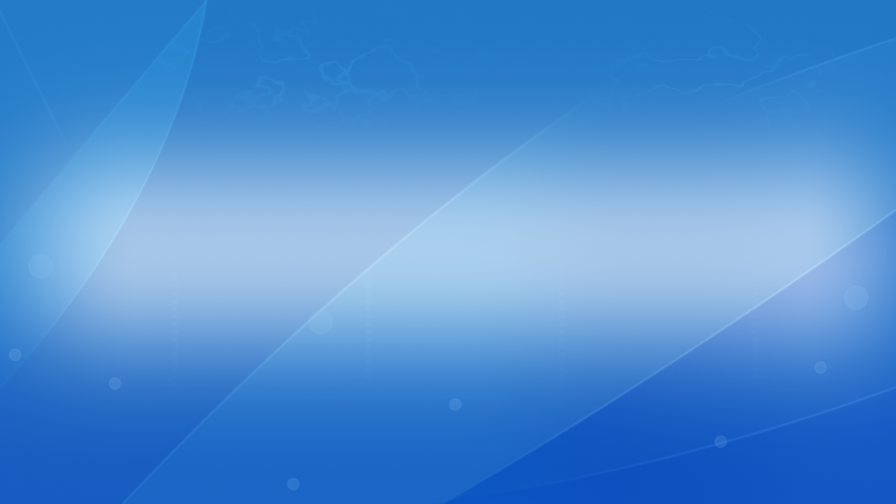
Write a WebGL 1 fragment shader that draws this background.

```glsl
precision highp float;
// Soft blue backdrop: a pale horizontal glow crossed by large translucent
// curved sheets with bright rims, faint map-like wisps and floating discs.
// Sheets are signed offsets from parabolas, measured downward from the top.
uniform vec2 u_resolution;

float hash(vec2 p) {
  vec3 q = fract(vec3(p.xyx) * 0.1031);
  q += dot(q, q.yzx + 33.33);
  return fract((q.x + q.y) * q.z);
}

float noise(vec2 p) {
  vec2 i = floor(p), f = fract(p);
  f = f * f * (3.0 - 2.0 * f);
  return mix(mix(hash(i), hash(i + vec2(1.0, 0.0)), f.x),
             mix(hash(i + vec2(0.0, 1.0)), hash(i + vec2(1.0, 1.0)), f.x), f.y);
}

float fbm(vec2 p) {
  float sum = 0.0, amp = 0.5;
  for (int i = 0; i < 4; i++) {
    sum += amp * noise(p);
    p = p * 2.03 + 7.1;
    amp *= 0.5;
  }
  return sum;
}

float side(float d) {
  float aa = 1.0 / u_resolution.y;
  return smoothstep(-aa, aa, d);
}

float rim(float d) {
  return exp(-pow(d / 0.0025, 2.0));
}

float disc(vec2 p, vec2 center, float radius) {
  float d = radius - length(p - center);
  return side(d) * (0.8 + 0.4 * rim(d));
}

void main() {
  // x and y in canvas heights, y pointing down
  vec2 p = gl_FragCoord.xy / u_resolution.y;
  p.y = 1.0 - p.y;
  float width = u_resolution.x / u_resolution.y;
  p.x *= 1.7778 / width;
  float fromRight = 1.7778 - p.x;

  // Deep background and the pale central band
  vec3 color = mix(vec3(0.135, 0.47, 0.775), vec3(0.09, 0.365, 0.755),
                   smoothstep(0.42, 0.96, p.y));
  float band = exp(-pow(abs(p.y - 0.495) / 0.215, 2.2));
  band *= smoothstep(-0.15, 0.28, p.x) * smoothstep(-0.17, 0.2, fromRight);
  color = mix(color, vec3(0.65, 0.775, 0.91), band);

  // Left sail, bounded by a curved right edge and a slanted upper edge
  float sailRight = 0.41 - 0.163 * p.y - 0.478 * p.y * p.y - p.x;
  float sailTop = (p.x - 0.41 + 0.85 * p.y) * 0.76;
  float sail = side(sailRight) * mix(0.35, 1.0, side(sailTop));
  float sailFade = 1.0 - 0.75 * smoothstep(0.45, 0.8, p.y);
  color += sail * sailFade * vec3(0.015, 0.045, 0.035);
  color += rim(sailRight) * sailFade * vec3(0.03, 0.04, 0.03);
  color += rim(sailTop) * (1.0 - smoothstep(0.2, 0.36, p.y)) * 0.025;
  float cornerLine = (p.x - 0.497 * (p.y - 0.023)) * 0.9;
  color += rim(cornerLine) * (1.0 - smoothstep(0.2, 0.32, p.y)) * 0.025;

  // Long diagonal sheet rising from the lower left
  float u = p.x - 0.243;
  float diagonal = (p.y - 1.0 + 1.057 * u - 0.2035 * u * u) * 0.73;
  float diagonalFade = 1.0 - smoothstep(0.9, 1.25, p.x);
  color += side(diagonal) * diagonalFade * vec3(0.015, 0.035, 0.02);
  color += rim(diagonal) * diagonalFade * vec3(0.045, 0.05, 0.035);

  // Deeper sheet in the lower right
  u = p.x - 0.88;
  float lower = (p.y - 1.0 + 0.5876 * u + 0.069 * u * u) * 0.85;
  color -= side(lower) * (0.35 + 0.65 * exp(-lower * 7.0))
         * vec3(0.055, 0.06, 0.012);
  color += rim(lower) * smoothstep(0.85, 1.2, p.x) * vec3(0.06, 0.07, 0.05);

  // Shallow arcs near the lower and upper right corners
  float lowArc = p.y - 0.7685 - 0.362 * fromRight + 0.122 * fromRight * fromRight;
  color -= side(lowArc) * vec3(0.012, 0.015, 0.0);
  color += rim(lowArc) * (1.0 - smoothstep(0.3, 0.85, fromRight)) * 0.055;
  float highArc = p.y - 0.076 - 0.33 * fromRight - 0.1 * fromRight * fromRight;
  float highFade = 1.0 - smoothstep(0.1, 0.42, fromRight);
  color += (side(highArc) * 0.015 + rim(highArc) * 0.045) * highFade;

  // Broken coastline wisps along the top
  float coast = exp(-pow(abs(fbm(p * vec2(9.0, 14.0)) - 0.48) / 0.018, 2.0));
  float land = exp(-dot((p - vec2(0.62, 0.14)) / vec2(0.25, 0.08),
                        (p - vec2(0.62, 0.14)) / vec2(0.25, 0.08)))
             + exp(-dot((p - vec2(1.43, 0.14)) / vec2(0.2, 0.08),
                        (p - vec2(1.43, 0.14)) / vec2(0.2, 0.08)));
  color += coast * land * vec3(0.015, 0.04, 0.035);

  // Barely visible dotted columns
  float column = abs(mod(p.x - 0.155, 0.384) - 0.192);
  float dots = 0.5 + 0.5 * cos(p.y * 420.0);
  color += (1.0 - smoothstep(0.004, 0.007, column)) * dots
         * smoothstep(0.5, 0.6, p.y) * (1.0 - smoothstep(0.7, 0.8, p.y)) * 0.01;

  // Three large discs, then a wavy row of small ones
  float discs = 0.0;
  for (int k = 0; k < 3; k++) {
    float i = float(k);
    vec2 center = vec2(0.081 + i * (0.302 + 0.2535 * i),
                       0.528 + i * (0.191 - 0.0799 * i));
    discs += disc(p, center, 0.024);
  }
  for (int k = 0; k < 6; k++) {
    float i = float(k);
    vec2 center = vec2(0.03 + 0.3125 * i - 0.116 * (sin(i) + sin(3.0 * i)),
                       0.704 + 0.005 * i + 0.1736 * sin(0.6283 * i)
                       - 0.0856 * sin(2.5133 * i));
    discs += disc(p, center, 0.012);
  }
  color = mix(color, vec3(0.62, 0.8, 0.95), 0.17 * discs);

  // Fine grain hides banding
  color += (hash(gl_FragCoord.xy) - 0.5) / 255.0;
  gl_FragColor = vec4(clamp(color, 0.0, 1.0), 1.0);
}
```
